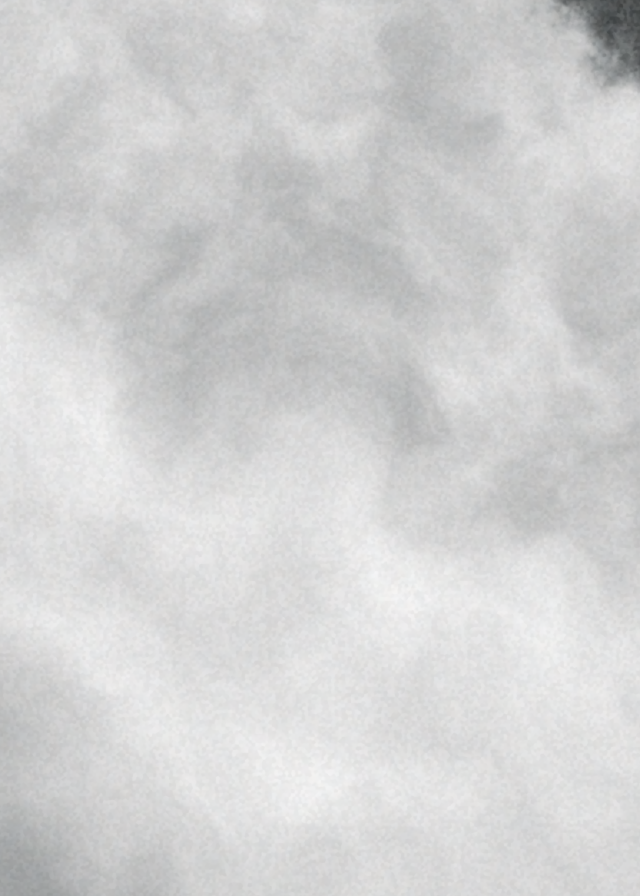
Reproduce this texture procedurally as a Shadertoy shader.

```glsl
// Pale drifting mist: a bright diagonal bank under mottled grey vapour, with a dark ragged corner.

vec3 hash3(vec2 p) {
    vec3 h = fract(p.xyx * vec3(0.1031, 0.1030, 0.0973));
    h += dot(h, h.yxz + 33.33);
    return fract((h.xxy + h.yzz) * h.zyx);
}

// Soft cellular noise: random greys blended around scattered points, centred on zero.
float puffs(vec2 p) {
    vec2 cell = floor(p), f = p - cell;
    float sum = 0.0, weight = 0.0;
    for (int y = -1; y <= 1; y++)
    for (int x = -1; x <= 1; x++) {
        vec2 g = vec2(x, y);
        vec3 rnd = hash3(cell + g + 91.0);
        vec2 d = g + 0.15 + 0.7 * rnd.xy - f;
        float w = exp(-5.0 * dot(d, d));
        sum += w * rnd.z;
        weight += w;
    }
    return sum / weight - 0.5;
}

// Layers of puffs, each turned and finer than the last.
float mist(vec2 p) {
    float sum = 0.0, amp = 0.55;
    for (int i = 0; i < 5; i++) {
        sum += amp * puffs(p);
        p = mat2(1.6, 1.2, -1.2, 1.6) * p + 17.3;
        amp *= 0.55;
    }
    return sum;
}

// Round soft spot of the given radius.
float spot(vec2 p, vec2 centre, float radius) {
    vec2 d = (p - centre) / radius;
    return exp(-dot(d, d));
}

void mainImage(out vec4 fragColor, in vec2 fragCoord) {
    vec2 p = fragCoord / iResolution.y;
    p.x *= 0.715 * iResolution.y / iResolution.x;

    // Wind-bent coordinates
    vec2 bend = vec2(mist(p * 4.0), mist(p * 4.0 + 40.0));
    vec2 q = p + 0.16 * bend;

    // Bright bank below a sagging diagonal
    float depth = 0.67 - 0.8 * q.x + 0.5 * q.x * q.x - q.y;
    float bank = smoothstep(-0.09, 0.10, depth);
    float tone = mix(0.797, 0.875, bank);
    tone += 0.025 * exp(-pow((depth - 0.09) / 0.08, 2.0));

    // Broad shadows: lower left, bottom edge, hollows in the upper vapour
    tone -= 0.19 * smoothstep(-0.14, 0.32, 0.33 - 1.5 * q.x - q.y);
    tone -= 0.07 * smoothstep(0.14, -0.02, q.y);
    tone -= 0.065 * spot(q, vec2(0.33, 0.64), 0.11);
    tone -= 0.045 * spot(q, vec2(0.69, 0.45), 0.15);
    tone -= 0.050 * spot(q, vec2(0.47, 0.95), 0.06);
    tone += 0.025 * spot(q, vec2(0.10, 0.88), 0.22);

    // Small billows above, long slanting wisps below
    vec2 slant = vec2(0.68 * q.x - 0.73 * q.y, 0.73 * q.x + 0.68 * q.y);
    float billows = mist(q * 11.0 + 5.0);
    float wisps = mist(slant * vec2(4.0, 9.0) + 23.0);
    tone += mix(0.20 * billows + 0.06 * wisps, 0.14 * wisps + 0.04 * billows, bank);

    // Dark opening in the upper right corner
    float gap = 0.64 * (p.x - 0.56) + 0.77 * (p.y - 1.0);
    gap += 0.13 * mist(p * 15.0 + 9.0);
    float opening = smoothstep(-0.015, 0.075, gap);
    tone = mix(tone, 0.28 + 0.3 * billows, opening);

    // Cool shadows and fine sensor grain
    vec3 color = tone + vec3(-0.010, 0.003, 0.006) * smoothstep(0.85, 0.55, tone);
    float grain = puffs(p * 270.0);
    vec3 tint = vec3(puffs(p * 110.0), 0.0, puffs(p * 110.0 + 60.0));
    color += (0.045 + 0.06 * opening) * grain + 0.014 * tint;
    fragColor = vec4(clamp(color, 0.0, 1.0), 1.0);
}
```
